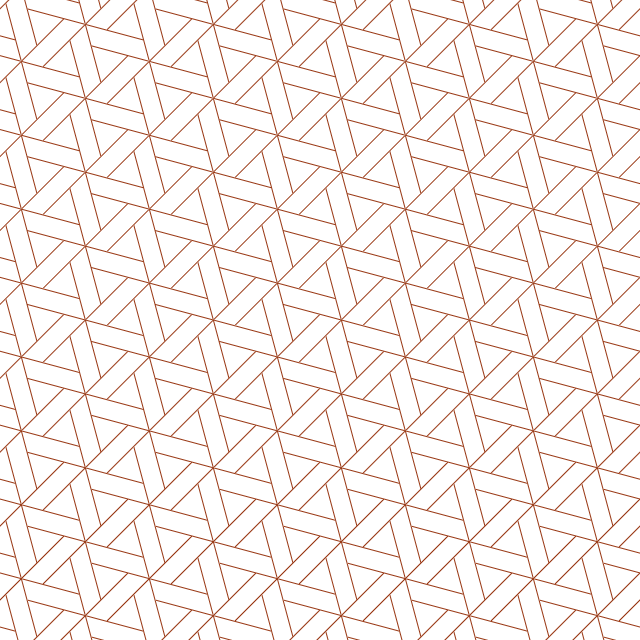
Give the GLSL for this pattern, as a Shadertoy shader.

```glsl
const float COLUMN_STEP = 0.1;                          // ten lattice columns across
const float SIDE = COLUMN_STEP * 1.15470;               // triangle side, 2 / sqrt(3) columns
const vec2 LATTICE_ORIGIN = vec2(1.0 / 30.0 + 0.3, 0.5);
const float ARM_LENGTH = SIDE * 0.81650;                // sqrt(2 / 3): arm stops on its neighbour
const float FIRST_ARM_ANGLE = radians(-15.0);
const float ARM_TURN = radians(60.0);
const float LINE_WIDTH = 0.0016;
const vec3 PAPER = vec3(1.0);
const vec3 INK = vec3(0.60, 0.22, 0.08);

// Columns share a spacing and shift by half a side each step.
vec2 latticePoint(vec2 cell) {
    return vec2(cell.x * COLUMN_STEP, (cell.y + 0.5 * cell.x) * SIDE);
}

vec2 latticeCell(vec2 p) {
    float column = p.x / COLUMN_STEP;
    return round(vec2(column, p.y / SIDE - 0.5 * column));
}

// Distance to a segment centred on the origin.
float segmentDistance(vec2 p, vec2 dir, float halfLength) {
    float along = dot(p, dir);
    return length(p - dir * clamp(along, -halfLength, halfLength));
}

// Three crossing lines form the six arms of each star.
float starDistance(vec2 p) {
    float d = 1e3;
    for (int i = 0; i < 3; i++) {
        float angle = FIRST_ARM_ANGLE + ARM_TURN * float(i);
        d = min(d, segmentDistance(p, vec2(cos(angle), sin(angle)), ARM_LENGTH));
    }
    return d;
}

// Arms reach into adjacent cells, so neighbours are included.
float patternDistance(vec2 p) {
    vec2 cell = latticeCell(p);
    float d = 1e3;
    for (int y = -1; y <= 1; y++) {
        for (int x = -1; x <= 1; x++) {
            d = min(d, starDistance(p - latticePoint(cell + vec2(x, y))));
        }
    }
    return d;
}

// Share of a pixel-wide box covered by the line.
float lineCoverage(float d, float pixel) {
    float halfWidth = 0.5 * LINE_WIDTH;
    float inner = max(d - 0.5 * pixel, -halfWidth);
    float outer = min(d + 0.5 * pixel, halfWidth);
    return clamp((outer - inner) / pixel, 0.0, 1.0);
}

void mainImage(out vec4 fragColor, in vec2 fragCoord) {
    float pixel = 1.0 / iResolution.y;
    vec2 p = fragCoord * pixel - LATTICE_ORIGIN;
    float ink = lineCoverage(patternDistance(p), pixel);
    fragColor = vec4(mix(PAPER, INK, ink), 1.0);
}
```
